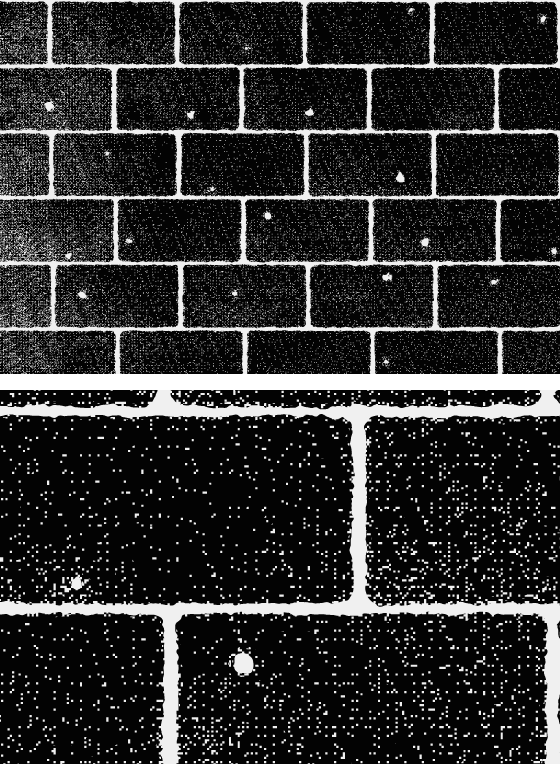
Top: the whole. Bottom: its middle third, enlarged.
Reproduce this texture procedurally as a WebGL 2 fragment shader.

```glsl
#version 300 es
precision highp float;
// Black running-bond brick wall with pale rough mortar, chips and dithered specks.

uniform vec2 u_resolution;
out vec4 fragColor;

float hash(vec2 p) {
    return fract(sin(dot(p, vec2(127.1, 311.7))) * 43758.5453);
}

float noise(vec2 p) {
    vec2 i = floor(p), f = fract(p);
    f = f * f * (3.0 - 2.0 * f);
    return mix(mix(hash(i), hash(i + vec2(1, 0)), f.x),
               mix(hash(i + vec2(0, 1)), hash(i + vec2(1, 1)), f.x), f.y);
}

float roundedBox(vec2 p, vec2 halfSize, float radius) {
    vec2 d = abs(p) - halfSize + radius;
    return length(max(d, 0.0)) + min(max(d.x, d.y), 0.0) - radius;
}

// 1 where the wall is pale, 0 where it is dark; p in canvas heights from the top left
float pale(vec2 p) {
    vec2 pitch = vec2(0.3408, 0.1758);

    // Alternate rows shift by half a brick, with a slight drift downwards
    float row = floor((p.y - 0.001) / pitch.y);
    float shift = 0.133 + 0.17 * mod(row, 2.0) + 0.0023 * row;
    vec2 uv = (p - vec2(shift, 0.001)) / pitch;
    vec2 id = floor(uv);
    vec2 local = (fract(uv) - 0.5) * pitch;

    // Mortar with uneven edges
    float rough = 0.004 * (noise(p * 55.0) - 0.5) + 0.003 * (noise(p * 210.0) - 0.5);
    vec2 joint = vec2(0.0125, 0.0092);
    float edge = roundedBox(local, 0.5 * (pitch - joint), 0.012) + rough;
    if (edge > 0.0) return 1.0;

    // One ragged chip on some bricks
    vec2 spot = (vec2(hash(id + 3.7), hash(id + 8.2)) - 0.5) * pitch * 0.8;
    float chipSize = 0.004 + 0.008 * hash(id + 5.1);
    float chip = length(local - spot) + 0.009 * (noise(p * 130.0) - 0.5);
    bool chipped = hash(id + 1.3) < 0.6;
    if (chipped && chip < chipSize) return 1.0;

    // Speck density: worn left side, cloudy patches, lighter lower brick
    float cloud = noise(p * 9.0) * 0.6 + noise(p * vec2(22.0, 45.0)) * 0.4;
    float tone = 0.025 + 0.035 * hash(id) + 0.19 * exp(-4.5 * p.x);
    tone *= (0.1 + 1.8 * cloud) * (1.0 + 4.0 * local.y);
    tone += 0.10 * smoothstep(-0.006, 0.0, edge);
    if (chipped) tone += 0.2 * smoothstep(0.02, 0.004, chip);

    // Random specks, favouring a regular dither lattice
    vec2 cell = floor(p * 512.0);
    vec2 lattice = mod(cell, 4.0);
    float favour = lattice.x + lattice.y < 0.5 ? 0.13 : 1.0;
    return step(hash(cell) * favour, tone);
}

void main() {
    // Average a 4 by 4 grid of samples to smooth every edge
    float coverage = 0.0;
    for (int i = 0; i < 16; i++) {
        vec2 offset = (vec2(i % 4, i / 4) + 0.5) / 4.0 - 0.5;
        vec2 p = (gl_FragCoord.xy + offset) / u_resolution.y;
        coverage += pale(vec2(p.x, 1.0 - p.y)) / 16.0;
    }
    vec3 brickBlack = vec3(0.01), mortarWhite = vec3(0.94);
    fragColor = vec4(mix(brickBlack, mortarWhite, coverage), 1.0);
}
```
